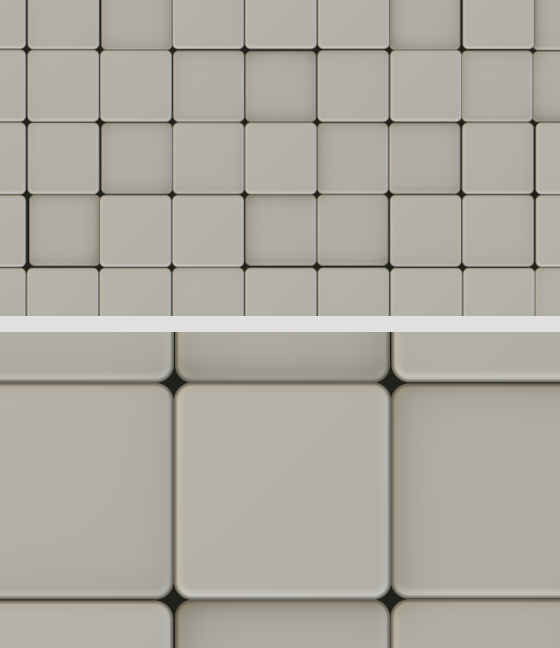
Top, the full canvas; bottom, a detail of the centre.
Write a Shadertoy shader that draws this pattern.

```glsl
// A wall of soft-edged square blocks pushed to random depths, seen head on.
// Each block is a rounded box scaled about the view centre by its height;
// the highest one wins, then bevel light and occlusion by taller neighbours.

float hash(vec2 p) {
    return fract(sin(dot(p, vec2(127.1, 311.7))) * 43758.5453);
}

// Most blocks stand high, a few sink deep.
float blockHeight(vec2 id) {
    float r = hash(id + 5.0);
    return 1.0 - r * r * r;
}

float roundBox(vec2 p, float halfSize, float radius) {
    vec2 q = abs(p) - halfSize + radius;
    return length(max(q, 0.0)) + min(max(q.x, q.y), 0.0) - radius;
}

// Position relative to a block's centre, with perspective by height.
vec2 blockSpace(vec2 g, vec2 id, float h) {
    vec2 viewCentre = vec2(3.5, 1.505);
    return (g - viewCentre) / (1.0 + 0.014 * (h - 0.7)) + viewCentre - id - 0.5;
}

float blockDistance(vec2 p) {
    return roundBox(p, 0.499, 0.085);
}

vec3 shade(vec2 g) {
    vec2 cell = floor(g);
    float top = -1.0, edge = 0.0;
    vec2 local = vec2(0.0);

    // Find the highest block covering this point.
    for (int j = -1; j <= 1; j++)
    for (int i = -1; i <= 1; i++) {
        vec2 id = cell + vec2(i, j);
        float h = blockHeight(id);
        vec2 p = blockSpace(g, id, h);
        float d = blockDistance(p);
        if (d < 0.0 && h > top) {
            top = h;
            edge = d;
            local = p;
        }
    }
    if (top < 0.0) return vec3(0.13, 0.13, 0.11);

    // Taller neighbours cast a broad shade and a tight contact shadow.
    float light = 1.0;
    for (int j = -1; j <= 1; j++)
    for (int i = -1; i <= 1; i++) {
        vec2 id = cell + vec2(i, j);
        float h = blockHeight(id);
        float rise = max(h - top, 0.0);
        float d = max(blockDistance(blockSpace(g, id, h)), 0.0);
        light *= 1.0 - rise * (0.24 * exp(-d / 0.08) + 0.16 * exp(-d / 0.02));
    }

    // Face: nearly flat, slightly warmer when sunk.
    vec3 face = mix(vec3(0.69, 0.677, 0.64), vec3(0.703, 0.693, 0.66), top);
    face += 0.008 * (local.y - local.x);

    // Bevel: warm on the upper left, cool and bright on the lower right.
    vec2 normal = sign(local) * max(abs(local) - 0.41, 0.0);
    normal /= max(length(normal), 0.001);
    float bevel = smoothstep(-0.06, -0.02, edge);
    face += bevel * (max(-normal.x, 0.0) * vec3(0.05, 0.035, 0.0)
                   + max(normal.x, 0.0) * vec3(0.01, 0.025, 0.04)
                   + max(-normal.y, 0.0) * vec3(0.07, 0.08, 0.09)
                   - max(normal.y, 0.0) * vec3(0.0, 0.02, 0.05));

    // Shade drifts to brown, and the rim falls away into the joint.
    vec3 color = face * pow(vec3(light), vec3(0.95, 1.0, 1.12));
    float rim = smoothstep(-0.022, 0.0, edge);
    return mix(color, vec3(0.33, 0.31, 0.27), 0.8 * rim);
}

void mainImage(out vec4 fragColor, in vec2 fragCoord) {
    // Average a 3 x 3 grid of samples to smooth the edges.
    vec3 color = vec3(0.0);
    for (int j = 0; j < 3; j++)
    for (int i = 0; i < 3; i++) {
        vec2 offset = (vec2(i, j) - 1.0) / 3.0;
        vec2 uv = (fragCoord + offset) / iResolution.y;
        color += shade((uv - vec2(0.0865, 0.155)) / 0.2292);
    }
    fragColor = vec4(color / 9.0, 1.0);
}
```
